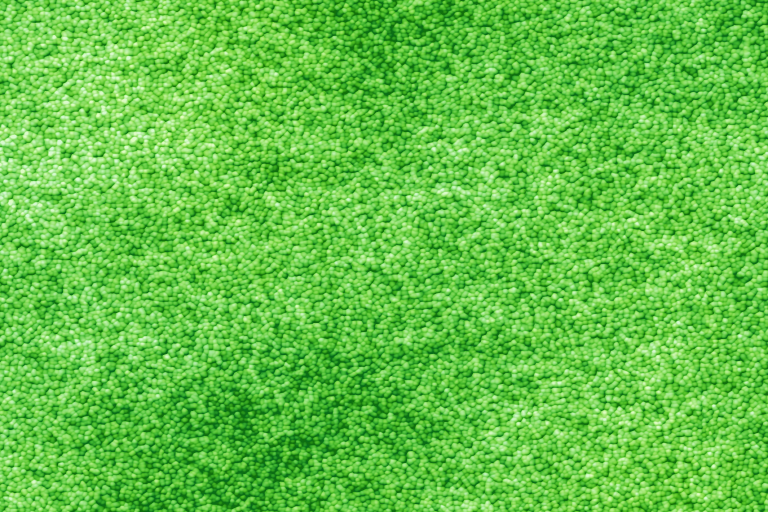
This texture is drawn by a Shadertoy shader. Its source:

```glsl
// Bright green plush pile: thousands of small soft tufts, shaded from above,
// over combed horizontal streaks and broad slanting patches of light and dark.
// The layers add up to one tone, which a green colour ramp turns into colour.

vec3 hash3(vec2 p) {
    vec3 q = fract(p.xyx * vec3(0.1031, 0.1030, 0.0973));
    q += dot(q, q.yxz + 33.33);
    return fract((q.xxy + q.yzz) * q.zyx);
}

// Smooth value noise, centred on zero
float noise(vec2 p) {
    vec2 cell = floor(p), f = fract(p);
    f = f * f * (3.0 - 2.0 * f);
    float low = mix(hash3(cell).x, hash3(cell + vec2(1, 0)).x, f.x);
    float high = mix(hash3(cell + vec2(0, 1)).x, hash3(cell + vec2(1, 1)).x, f.x);
    return mix(low, high, f.y) - 0.5;
}

// Soft cellular tufts: x is the tone, y a random tint
vec2 tufts(vec2 p) {
    vec2 cell = floor(p), blend = vec2(0.0);
    float total = 0.0;
    for (int j = -1; j <= 1; j++)
    for (int i = -1; i <= 1; i++) {
        vec2 id = cell + vec2(i, j);
        vec3 rnd = hash3(id + 57.0);
        vec2 offset = p - id - rnd.xy;
        float weight = exp(-8.0 * dot(offset, offset));
        float lit = 2.6 * (rnd.z - 0.5) + dot(offset, vec2(-0.7, 1.8));
        blend += weight * vec2(lit, fract(rnd.z * 17.0) - 0.5);
        total += weight;
    }
    float dome = max(0.15 + log(total) / 8.0, -0.4);
    return blend / total + vec2(3.6 * dome, 0.0);
}

// Broad brushed patches, slanting up to the right with feathered edges
float patches(vec2 p) {
    p.x += 0.2 * noise(p * vec2(6.0, 24.0));
    vec2 q = mat2(0.91, -0.41, 0.41, 0.91) * p * vec2(1.5, 2.9);
    return 1.6 * noise(q + 8.3) + 0.9 * noise(q * 2.1 + 31.7);
}

// Greens from shadowed gaps to pale tips, in equal steps of tone
vec3 pileColor(float tone) {
    float t = tone / 0.88;
    vec3 color = mix(vec3(0.05, 0.43, 0.07), vec3(0.15, 0.58, 0.11), clamp(t + 3.0, 0.0, 1.0));
    color = mix(color, vec3(0.27, 0.72, 0.16), clamp(t + 2.0, 0.0, 1.0));
    color = mix(color, vec3(0.42, 0.81, 0.27), clamp(t + 1.0, 0.0, 1.0));
    color = mix(color, vec3(0.56, 0.87, 0.40), clamp(t, 0.0, 1.0));
    color = mix(color, vec3(0.68, 0.92, 0.57), clamp(t - 1.0, 0.0, 1.0));
    return mix(color, vec3(0.86, 0.98, 0.80), clamp(t - 2.0, 0.0, 1.0));
}

vec3 plush(vec2 p) {
    // Bend the rows a little so the tufts never line up
    vec2 bent = p + 0.006 * vec2(noise(p * 17.0), noise(p * 17.0 + 40.0));
    vec2 tuft = tufts(bent * vec2(116.0, 136.0));

    float streaks = 0.9 * noise(bent * vec2(15.0, 46.0) + bent.yx * 6.0)
                  + 1.3 * noise(bent * vec2(46.0, 72.0) + 19.0);
    float tone = -0.15 + tuft.x + streaks + patches(p);

    // Drift between yellowish and cooler green
    float tint = 0.7 * tuft.y + 0.5 * noise(p * vec2(2.3, 3.5) + 71.0);
    return pileColor(tone) + tint * vec3(-0.06, -0.02, 0.09);
}

void mainImage(out vec4 fragColor, in vec2 fragCoord) {
    // Four samples per pixel keep the fine tufts smooth
    vec3 color = vec3(0.0);
    for (int k = 0; k < 4; k++) {
        vec2 subpixel = vec2(k & 1, k >> 1) * 0.5 - 0.25;
        color += plush((fragCoord + subpixel) / iResolution.y);
    }
    fragColor = vec4(clamp(color / 4.0, 0.0, 1.0), 1.0);
}
```
